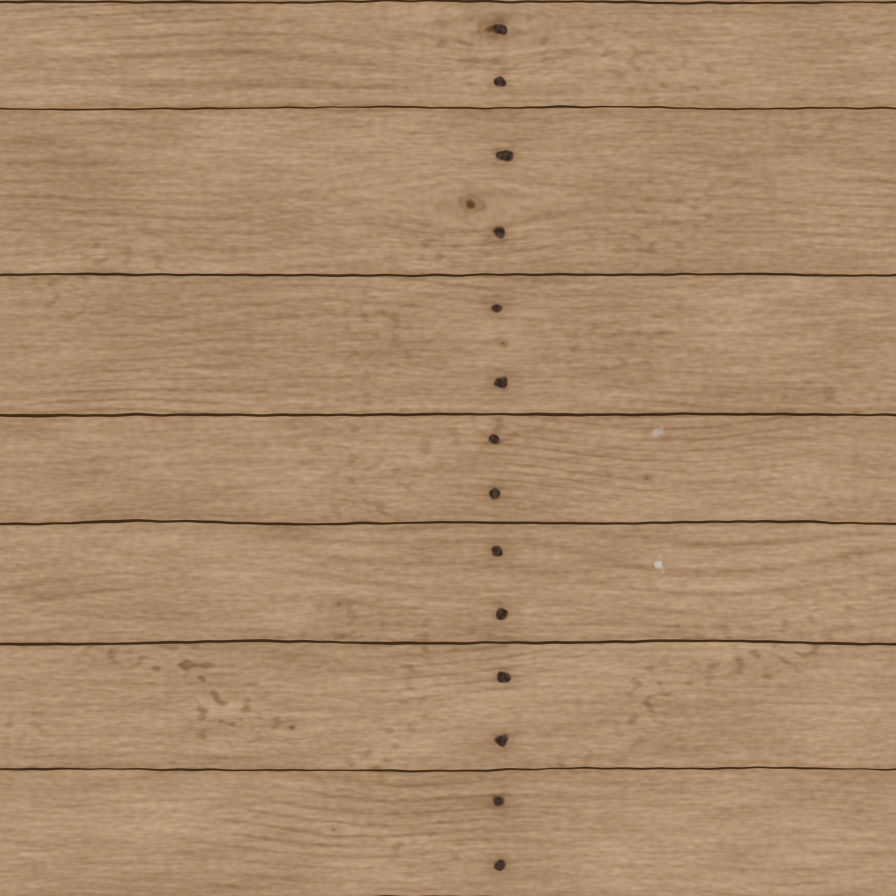
Reproduce this texture procedurally as a Shadertoy shader.

```glsl
// Seven weathered horizontal wooden planks with dark seams, knots and a column of nails.

#define PLANKS 7
#define STAINED_PLANK 5
#define BASE_COLOR vec3(0.685, 0.555, 0.432)
#define SEAM_COLOR vec3(0.20, 0.13, 0.07)
#define NAIL_COLOR vec3(0.25, 0.19, 0.16)
#define PAINT_COLOR vec3(0.78, 0.78, 0.77)
#define NAIL_X 0.557
#define NAIL_RADIUS 0.0062
#define SEAM_HALF_WIDTH 0.0012
#define GRAIN_CONTRAST 1.7
#define RING_DENSITY 70.0

// Upper edge of each plank, measured downward; the last one closes the repeat.
const float SEAM[PLANKS + 1] = float[](0.002, 0.121, 0.307, 0.463, 0.583, 0.717, 0.858, 1.002);

float hash(vec2 p) {
    vec3 q = fract(p.xyx * 0.1031);
    q += dot(q, q.yzx + 33.33);
    return fract((q.x + q.y) * q.z);
}

float cornerValue(vec2 cell, vec2 offset, float period) {
    float angle = 6.2832 * hash(vec2(mod(cell.x, period), cell.y));
    return dot(vec2(cos(angle), sin(angle)), offset);
}

// Gradient noise that repeats horizontally across the canvas.
float noise(vec2 p, vec2 frequency, float seed) {
    p = p * frequency + vec2(0.0, seed * 37.0);
    vec2 i = floor(p), f = p - i, e = vec2(1.0, 0.0);
    vec2 u = f * f * f * (f * (f * 6.0 - 15.0) + 10.0);
    float a = cornerValue(i, f, frequency.x);
    float b = cornerValue(i + e.xy, f - e.xy, frequency.x);
    float c = cornerValue(i + e.yx, f - e.yx, frequency.x);
    float d = cornerValue(i + e.xx, f - e.xx, frequency.x);
    return mix(mix(a, b, u.x), mix(c, d, u.x), u.y);
}

float disc(float dist, float radius, float soft) {
    return 1.0 - smoothstep(radius - soft, radius + soft, dist);
}

// Fibres, growth rings and broad shading, as an offset in brightness.
float woodTone(vec2 p, float seed) {
    p.y += 0.006 * noise(p, vec2(4.0, 10.0), seed);
    float fibres = 0.030 * noise(p, vec2(3.0, 9.0), seed)
                 + 0.025 * noise(p, vec2(8.0, 45.0), seed + 1.0)
                 + 0.035 * noise(p, vec2(14.0, 170.0), seed + 2.0)
                 + 0.030 * noise(p, vec2(60.0, 300.0), seed + 3.0)
                 + 0.025 * noise(p, vec2(120.0, 200.0), seed + 4.0);
    float phase = p.y * RING_DENSITY + 5.0 * noise(p, vec2(2.0, 6.0), seed + 5.0);
    float rings = pow(0.5 + 0.5 * sin(6.2832 * phase), 4.0);
    rings *= smoothstep(-0.1, 0.4, noise(p, vec2(3.0, 7.0), seed + 6.0));
    return GRAIN_CONTRAST * fibres - 0.06 * rings;
}

void mainImage(out vec4 fragColor, in vec2 fragCoord) {
    vec2 p = fragCoord / iResolution.xy;
    p.y = 1.0 - p.y;
    float pixel = 0.8 / iResolution.y;

    // Wavering seams, and the plank this point belongs to
    int plank = -1;
    float gap = 0.0, shade = 0.0;
    for (int i = 0; i <= PLANKS; i++) {
        float id = float(i % PLANKS);
        float wobble = 0.004 * noise(p * vec2(1.0, 0.0), vec2(5.0, 1.0), id + 0.31)
                     + 0.0015 * noise(p * vec2(1.0, 0.0), vec2(36.0, 1.0), id + 0.57);
        float d = p.y - SEAM[i] - wobble;
        float width = SEAM_HALF_WIDTH * (0.7 + 0.6 * hash(vec2(id, 4.0)))
                    + 0.0009 * noise(p * vec2(1.0, 0.0), vec2(12.0, 1.0), id + 0.73);
        gap = max(gap, disc(abs(d), width, pixel));
        shade = max(shade, exp(-abs(d) / 0.004));
        if (d > 0.0) plank = i;
    }
    if (plank < 0) p.y += 1.0;
    if (plank >= PLANKS) p.y -= 1.0;
    plank = (plank + PLANKS) % PLANKS;
    float id = float(plank);
    float top = SEAM[plank], bottom = SEAM[plank + 1];

    // One knot per plank: large in the upper two, small elsewhere
    bool large = plank < 2;
    float knotX = large ? 0.55 - 0.023 * id : hash(vec2(id, 11.0));
    float knotY = large ? 0.25 + 0.33 * id : 0.25 + 0.5 * hash(vec2(id, 12.0));
    float knotRadius = large ? 0.016 : 0.003 + 0.004 * hash(vec2(id, 13.0));
    vec2 k = p - vec2(knotX, mix(top, bottom, knotY));
    k.x -= round(k.x);
    vec2 spread = k / (knotRadius * vec2(5.0, 2.2));
    vec2 bent = p - vec2(0.0, 0.8 * k.y * exp(-dot(spread, spread)));
    float ring = length(k * vec2(0.8, 1.0)) / knotRadius
               + 0.5 * noise(p, vec2(70.0), id);

    float tone = woodTone(bent, id * 8.0) + 0.03 * (hash(vec2(id, 3.0)) - 0.5);
    tone -= 0.15 * exp(-1.5 * ring * ring) * (0.75 + 0.25 * cos(10.0 * ring));
    tone -= 0.12 * disc(ring, 0.25, 0.15);

    // Patches of dark specks, heaviest on one plank
    float patches = smoothstep(0.0, 0.45, noise(p, vec2(6.0, 9.0), id + 60.0));
    float specks = smoothstep(0.05, 0.45, noise(p, vec2(60.0, 95.0), id + 70.0));
    tone -= (plank == STAINED_PLANK ? 0.17 : 0.06) * patches * specks;
    tone -= 0.05 * shade;
    vec3 color = BASE_COLOR + tone;

    // Two rusty nails per plank and two flecks of pale paint
    float ragged = noise(p, vec2(90.0), 81.0);
    for (int i = 0; i < 2; i++) {
        float n = float(i);
        float jitter = hash(vec2(id, 20.0 + n)) - 0.5;
        vec2 nail = vec2(NAIL_X + 0.012 * jitter, mix(top, bottom, 0.25 + 0.5 * n + 0.07 * jitter));
        float d = length((p - nail) * vec2(0.85, 1.0)) + 0.004 * ragged;
        color -= 0.09 * exp(-d * d / 0.00013);
        vec3 head = NAIL_COLOR + 0.12 * noise(p, vec2(200.0), 90.0);
        color = mix(color, head, disc(d, NAIL_RADIUS * (0.9 + 0.3 * jitter), pixel + 0.0008));
        float fleck = length(p - vec2(0.735, 0.482 + 0.148 * n)) + 0.012 * ragged;
        color = mix(color, PAINT_COLOR, (0.4 + 0.4 * n) * disc(fleck, 0.005, 0.003));
    }

    color = mix(color, SEAM_COLOR, 0.9 * gap);
    fragColor = vec4(clamp(color, 0.0, 1.0), 1.0);
}
```
